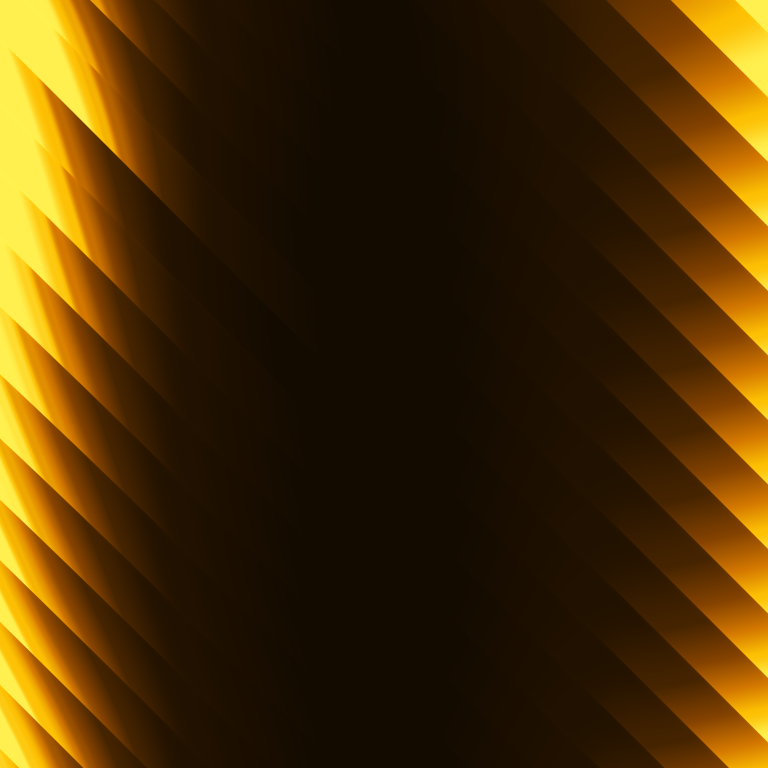
Reproduce this background procedurally as a Shadertoy shader.

```glsl
// Slanted glass slats over a dark amber field, lit from the left and right sides.
// Each slat shifts the side glows across its width, giving a sawtooth of light;
// one colour ramp turns the distance from a glow into yellow, orange or brown.

const float PERIOD = 0.084;     // vertical spacing of the slats
const float FIRST_EDGE = 0.052; // height below the top where one edge meets the left side
const float LEAN = 0.069;       // how far a slat shifts the glow across its width

float hash11(float n) {
    n = fract(n * 0.1031);
    n *= n + 33.33;
    n *= n + n;
    return fract(n);
}

float valueNoise(float x) {
    float cell = floor(x);
    float f = smoothstep(0.0, 1.0, x - cell);
    return mix(hash11(cell + 50.0), hash11(cell + 51.0), f);
}

// Colour by signed distance from the orange rim of a glow
vec3 glowRamp(float d) {
    vec3 c = vec3(1.00, 0.94, 0.31);
    c = mix(c, vec3(0.99, 0.75, 0.01), smoothstep(-0.065, -0.030, d));
    c = mix(c, vec3(0.83, 0.47, 0.00), clamp((d + 0.030) / 0.030, 0.0, 1.0));
    c = mix(c, vec3(0.52, 0.26, 0.00), clamp(d / 0.040, 0.0, 1.0));
    c = mix(c, vec3(0.27, 0.14, 0.00), clamp((d - 0.040) / 0.050, 0.0, 1.0));
    c = mix(c, vec3(0.135, 0.07, 0.00), smoothstep(0.080, 0.190, d));
    return mix(c, vec3(0.075, 0.042, 0.00), smoothstep(0.150, 0.400, d));
}

// Distance from the left glow, with fine streaks inside the bright part
float leftGlow(vec2 p, float slat, float across) {
    float reach = 0.012 + 0.115 * exp(-pow(p.y / 0.38, 2.0))
                + 0.025 * smoothstep(0.75, 1.0, p.y);
    float lean = LEAN * mix(1.0, 0.35, smoothstep(0.10, 0.30, p.x));
    float dimmed = (slat < -1.5 || abs(slat) < 0.5) ? 0.055 : 0.0;
    float d = p.x - lean * across - reach + dimmed;
    float streak = valueNoise(d * 60.0 + slat * 0.3) - 0.5;
    return d + 0.022 * streak * (1.0 - smoothstep(0.0, 0.06, d));
}

// Distance from the right glow, which widens toward the top corner
float rightGlow(vec2 p, float across) {
    float fromSide = 1.0 - p.x;
    float lean = LEAN * mix(1.0, 0.35, smoothstep(0.12, 0.32, fromSide));
    float reach = 0.052 + 0.085 * exp(-p.y / 0.16)
                + 0.020 * smoothstep(0.75, 1.0, p.y);
    return fromSide + lean * (1.0 - across) - reach;
}

vec3 shadeSlat(vec2 p, float slat, float across) {
    return glowRamp(min(leftGlow(p, slat, across), rightGlow(p, across)));
}

void mainImage(out vec4 fragColor, in vec2 fragCoord) {
    // Position with y measured down from the top
    vec2 p = fragCoord / iResolution.xy;
    p.y = 1.0 - p.y;

    // Slat coordinates; edges sag slightly near the lower left
    float diagonal = p.y - p.x;
    float sag = 0.017 * exp(-pow((diagonal - 0.52) / 0.22, 2.0)) * exp(-p.x / 0.25);
    float slatPos = (diagonal - sag - FIRST_EDGE) / PERIOD;
    float slat = floor(slatPos);
    float across = slatPos - slat;

    // Blend into the next slat over about a pixel
    float pixel = 2.0 / (PERIOD * iResolution.y);
    float seam = smoothstep(1.0 - min(pixel, 0.5), 1.0, across);
    vec3 color = mix(shadeSlat(p, slat, across),
                     shadeSlat(p, slat + 1.0, 0.0), seam);

    // Faint bevel light along each edge
    float edge = exp(-min(across, 1.0 - across) * 28.0);
    color += vec3(0.030, 0.016, 0.0) * edge * smoothstep(0.10, 0.45, abs(p.x - 0.5));

    fragColor = vec4(clamp(color, 0.0, 1.0), 1.0);
}
```
